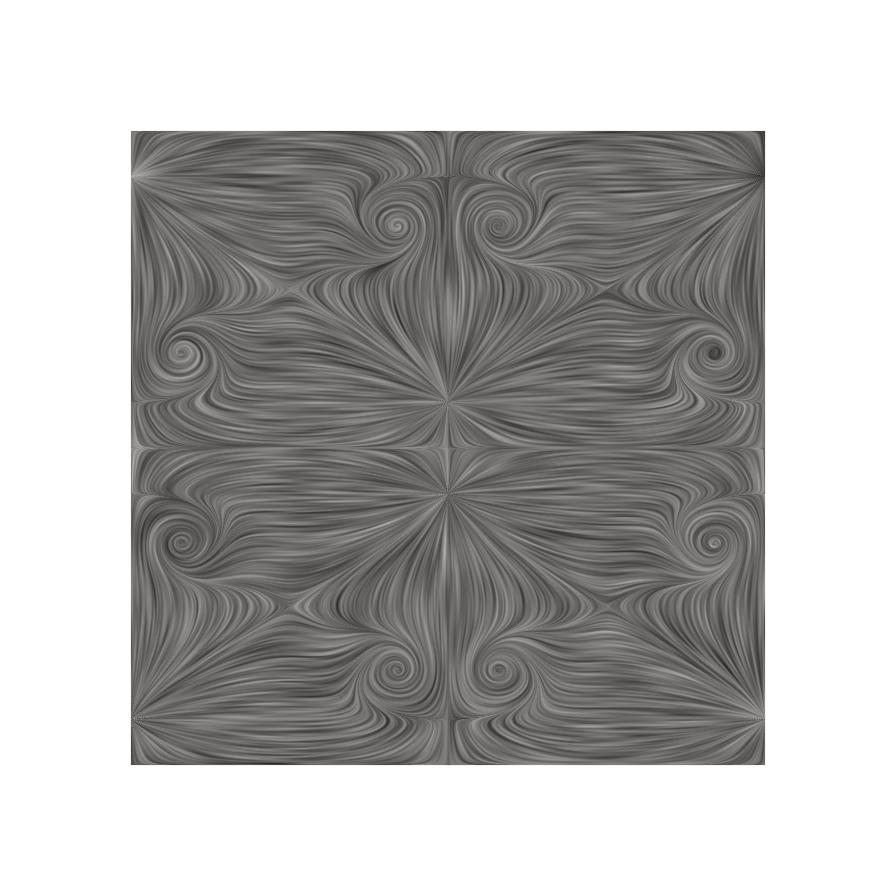
Reproduce this background procedurally as a WebGL 1 fragment shader.

```glsl
precision highp float;
// A white page with a square of grey combed streaks: noise smeared along
// a mirrored flow field of sources, saddles and whirls (line integral
// convolution). One half cell is defined; mirrors and half turns do the rest.

uniform vec2 u_resolution;

const float PI = 3.14159265;
const float HALF_SIDE = 0.354;             // half of the square, canvas units
const float GRAIN = 190.0;                 // noise cells per half side
const int STEPS = 22;                      // streak length, each direction
const float STEP_SIZE = 0.0055;            // in half sides
const float CONTRAST = 1.55;
const vec3 PAGE = vec3(1.0);
const vec3 STREAK_GREY = vec3(0.421, 0.417, 0.410);

const float SOURCE_LEVEL = 0.193;          // squared sine of the source height
const float RISE = 0.5;                    // vertical flow strength
const float BACKFLOW = 2.14;               // return current over the whirl
const float DOWNFLOW = 2.16;               // descent beside the whirl
const vec2 WHIRL_CENTRE = vec2(0.16, 0.70);
const vec2 WHIRL_SPIN = vec2(3.2, -2.3);
const float WHIRL_AREA = 0.008;

float hash(vec2 p) {
  vec3 q = fract(vec3(p.xyx) * 0.1031);
  q += dot(q, q.yzx + 33.33);
  return fract((q.x + q.y) * q.z);
}

float grain(vec2 p) {
  vec2 cell = floor(p);
  vec2 f = fract(p);
  float low = mix(hash(cell), hash(cell + vec2(1.0, 0.0)), f.x);
  float high = mix(hash(cell + vec2(0.0, 1.0)), hash(cell + 1.0), f.x);
  return mix(low, high, f.y);
}

// Unit flow direction at a point of the square [-1, 1]
vec2 flow(vec2 point) {
  // Mirror into one quarter, then turn its outer half onto the inner half
  vec2 side = vec2(point.x < 0.0 ? -1.0 : 1.0, point.y < 0.0 ? -1.0 : 1.0);
  vec2 p = min(abs(point), 1.0);
  if (p.x > 0.5) {
    p = 1.0 - p;
    side = -side;
  }
  vec2 s = sin(PI * p);
  vec2 c = cos(PI * p);
  vec2 doubled = 4.0 * s * s * c * c;
  float upper = step(0.5, p.y);
  float height = s.y * s.y;

  // Source on the axis and saddle in the middle of the quarter
  float rise = c.x * (height - SOURCE_LEVEL) / (height + 0.03);
  float descent = upper * DOWNFLOW * c.y * doubled.x * height;
  float drift = 1.0 + upper * BACKFLOW * c.x * c.y * doubled.y;
  vec2 v = vec2(s.x * c.y * drift, RISE * s.y * (rise + descent));

  // Closed whirl beside the axis
  vec2 d = p - WHIRL_CENTRE;
  v += WHIRL_SPIN * d.yx * exp(-dot(d, d) / WHIRL_AREA);

  v *= side;
  return v / max(length(v), 0.0001);
}

// Weighted mean of the grain along the streamline through a point
float streaks(vec2 start) {
  float sum = grain((start + 2.0) * GRAIN);
  float total = 1.0;
  vec2 ahead = start;
  vec2 behind = start;
  for (int i = 1; i <= STEPS; i++) {
    float weight = 0.5 + 0.5 * cos(PI * float(i) / float(STEPS + 1));
    ahead += STEP_SIZE * flow(ahead);
    behind -= STEP_SIZE * flow(behind);
    sum += weight * grain((ahead + 2.0) * GRAIN);
    sum += weight * grain((behind + 2.0) * GRAIN);
    total += 2.0 * weight;
  }
  return sum / total;
}

void main() {
  float scale = min(u_resolution.x, u_resolution.y);
  vec2 p = (gl_FragCoord.xy - 0.5 * u_resolution) / (scale * HALF_SIDE);
  float pixel = 1.0 / (scale * HALF_SIDE);
  float edge = max(abs(p.x), abs(p.y)) - 1.0;
  float inside = 1.0 - smoothstep(-0.5 * pixel, 0.5 * pixel, edge);

  vec3 color = PAGE;
  if (inside > 0.0) {
    vec3 tone = STREAK_GREY + CONTRAST * (streaks(p) - 0.5);
    color = mix(PAGE, clamp(tone, 0.0, 1.0), inside);
  }
  gl_FragColor = vec4(color, 1.0);
}
```
